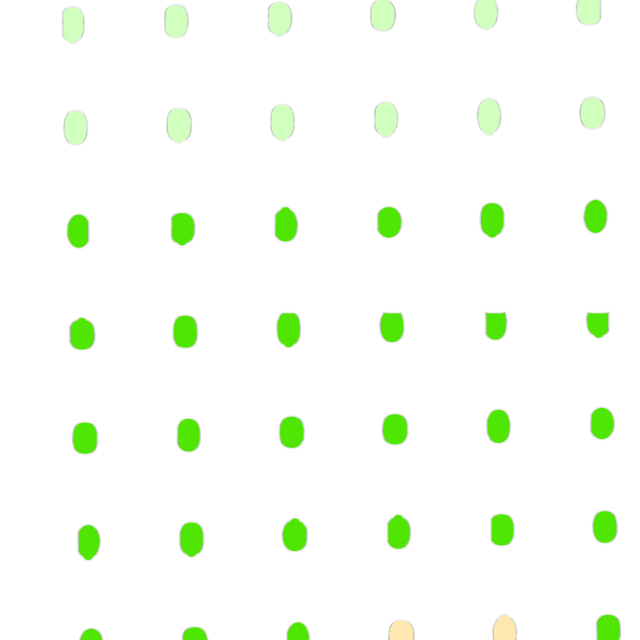
A WebGL 1 fragment shader for this pattern:

```glsl
precision highp float;
// Slightly tilted grid of small upright oval dots, pale rows above green ones, on white.
uniform vec2 u_resolution;

#define FIRST_DOT vec2(0.1133, 0.9622)
#define COL_STEP vec2(0.1615, 0.0046)
#define ROW_STEP vec2(0.0049, -0.1617)
#define DOT_RADII vec2(0.0180, 0.0247)
#define SEAM_Y 0.5104
#define FRINGE_WIDTH 0.0026
#define SOFTNESS 0.0012
#define GREEN vec3(0.31, 0.90, 0.01)
#define PALE vec3(0.82, 1.00, 0.74)
#define CREAM vec3(1.00, 0.91, 0.69)
#define FRINGE vec3(0.69, 0.71, 0.68)

float hash(vec2 p) {
  vec3 q = fract(vec3(p.xyx) * 0.1031);
  q += dot(q, q.yzx + 33.33);
  return fract((q.x + q.y) * q.z);
}

// Grid coordinates (column, row) of a canvas point.
vec2 toGrid(vec2 p) {
  vec2 v = p - FIRST_DOT;
  float det = COL_STEP.x * ROW_STEP.y - COL_STEP.y * ROW_STEP.x;
  return vec2(v.x * ROW_STEP.y - v.y * ROW_STEP.x,
              v.y * COL_STEP.x - v.x * COL_STEP.y) / det;
}

// Radial distance to a rounded oval; power 2 is an ellipse.
float ovalDistance(vec2 p, vec2 radii, float power) {
  vec2 a = pow(max(abs(p) / radii, 1e-4), vec2(power));
  float k = pow(a.x + a.y, 1.0 / power);
  return length(p) * (1.0 - 1.0 / k);
}

// Oval with uneven proportions, a trimmed side and sometimes a small tip.
float dotDistance(vec2 p, vec2 cell) {
  float stretch = hash(cell + 3.7) - 0.5;
  vec2 radii = DOT_RADII * vec2(1.0 - 0.14 * stretch, 1.0 + 0.13 * stretch);
  float d = ovalDistance(p, radii, mix(2.0, 2.6, hash(cell + 11.3)));

  float side = hash(cell + 19.1) < 0.5 ? -1.0 : 1.0;
  float trim = radii.x * mix(0.82, 1.08, hash(cell + 27.9));
  d = max(d, side * p.x - trim);

  float tipEnd = hash(cell + 41.2) < 0.75 ? -1.0 : 1.0;
  float tipReach = 0.003 * step(0.55, hash(cell + 53.6));
  vec2 tipCentre = vec2(0.0, tipEnd * (radii.y + tipReach - 0.0065));
  return min(d, ovalDistance(p - tipCentre, vec2(0.0075, 0.0065), 2.0));
}

vec3 dotColour(vec2 cell) {
  if (cell.y < 1.5) return PALE;
  bool cream = cell.y > 5.5 && cell.x > 2.5 && cell.x < 4.5;
  return cream ? CREAM : GREEN;
}

void main() {
  vec2 uv = gl_FragCoord.xy / u_resolution;
  vec2 cell = floor(toGrid(uv) + 0.5);
  vec2 p = uv - FIRST_DOT - cell.x * COL_STEP - cell.y * ROW_STEP;

  // Dots below the seam are cut flat where they cross it.
  float d = dotDistance(p, cell);
  if (cell.y > 2.5) d = max(d, uv.y - SEAM_Y);
  float soft = max(SOFTNESS, 0.7 / u_resolution.y);

  // Broken grey fringe, strongest along the sides.
  float sides = smoothstep(0.35, 0.9, abs(p.x) / DOT_RADII.x);
  float wear = hash(cell + vec2(sign(p.x), floor(p.y * 150.0)) * 7.3 + 61.0);
  float fringe = 1.0 - smoothstep(0.0, FRINGE_WIDTH + soft, d);
  fringe *= mix(0.3, 0.55 + 0.45 * wear, sides);

  vec3 colour = mix(vec3(1.0), FRINGE, fringe);
  colour = mix(colour, dotColour(cell), 1.0 - smoothstep(-soft, soft, d));
  gl_FragColor = vec4(colour, 1.0);
}
```
